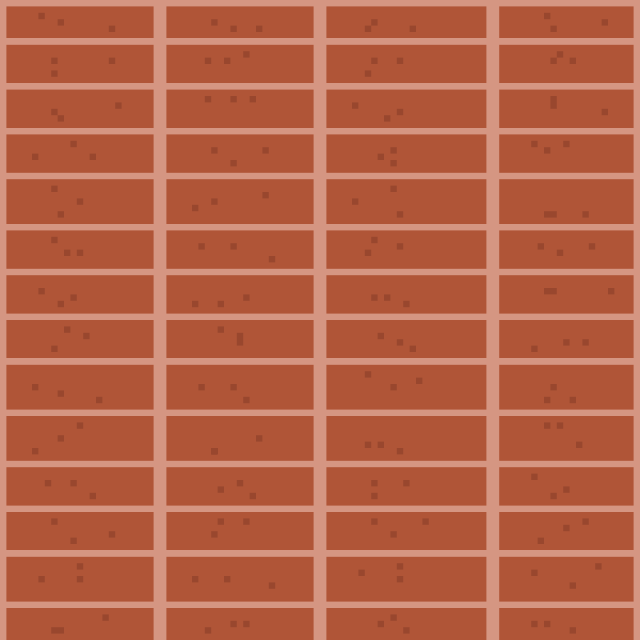
Write a Shadertoy shader that draws this texture.

```glsl
// Stack-bonded brick wall: 4 columns by 14 rows on a 100 x 100 cell grid.
// Slightly uneven joint positions set each brick's box, and three hashed
// one-cell specks wear its face. All edges are smoothed by box coverage.

const float GRID = 100.0;
const int COLUMNS = 4;
const int ROWS = 14;
const int SPECKS = 3;

const vec3 MORTAR = vec3(0.835, 0.59, 0.51);
const vec3 BRICK = vec3(0.69, 0.333, 0.216);
const vec3 SPECK = vec3(0.60, 0.28, 0.18);

// Centres of the upright joints, left to right (each two cells wide).
const float COLUMN_JOINTS[5] = float[5](0.0, 25.0, 50.0, 77.0, 100.0);

// Upper edges of the level joints, top to bottom (each one cell high).
const float ROW_JOINTS[15] = float[15](0.0, 6.0, 13.0, 20.0, 27.0, 35.0, 42.0,
    49.0, 56.0, 64.0, 72.0, 79.0, 86.0, 94.0, 100.0);

// Integer hash giving two values in [0, 1).
vec2 hash2(uvec3 v) {
    v = v * 1664525u + 1013904u;
    v.x += v.y * v.z;
    v.y += v.z * v.x;
    v.z += v.x * v.y;
    v ^= v >> 16u;
    v.x += v.y * v.z;
    v.y += v.z * v.x;
    return vec2(v.xy >> 8u) / 16777216.0;
}

// Smoothed coverage of the box from lo to hi; pixel is the pixel size.
float boxCover(vec2 p, vec2 lo, vec2 hi, vec2 pixel) {
    vec2 inside = clamp(min(p - lo, hi - p) / pixel + 0.5, 0.0, 1.0);
    return inside.x * inside.y;
}

// Coverage of the specks on one brick, snapped to whole cells.
float speckCover(vec2 p, vec2 lo, vec2 size, uvec2 brick, vec2 pixel) {
    float cover = 0.0;
    for (int k = 0; k < SPECKS; k++) {
        vec2 r = hash2(uvec3(brick, uint(k)));
        // Later specks sit further right and scatter more widely.
        float start = 4.0 + 3.0 * float(k);
        float spread = k == 2 ? 8.0 : 5.0;
        vec2 cell = floor(vec2(start + r.x * spread, 1.0 + r.y * (size.y - 2.0)));
        cover += boxCover(p, lo + cell, lo + cell + 1.0, pixel);
    }
    return min(cover, 1.0);
}

void mainImage(out vec4 fragColor, in vec2 fragCoord) {
    // Grid position, measured from the upper left.
    vec2 uv = fragCoord / iResolution.xy;
    vec2 p = GRID * vec2(uv.x, 1.0 - uv.y);
    vec2 pixel = GRID / iResolution.xy;

    // Find the brick slot that holds this point.
    int column = 0;
    int row = 0;
    for (int i = 1; i < COLUMNS; i++) column += int(p.x >= COLUMN_JOINTS[i]);
    for (int i = 1; i < ROWS; i++) row += int(p.y >= ROW_JOINTS[i]);

    // Brick box inside its joints.
    vec2 lo = vec2(COLUMN_JOINTS[column], ROW_JOINTS[row]) + 1.0;
    vec2 hi = vec2(COLUMN_JOINTS[column + 1] - 1.0, ROW_JOINTS[row + 1]);

    // Specks on brick, brick on mortar.
    float specks = speckCover(p, lo, hi - lo, uvec2(column, row), pixel);
    vec3 face = mix(BRICK, SPECK, specks);
    vec3 color = mix(MORTAR, face, boxCover(p, lo, hi, pixel));
    fragColor = vec4(color, 1.0);
}
```
